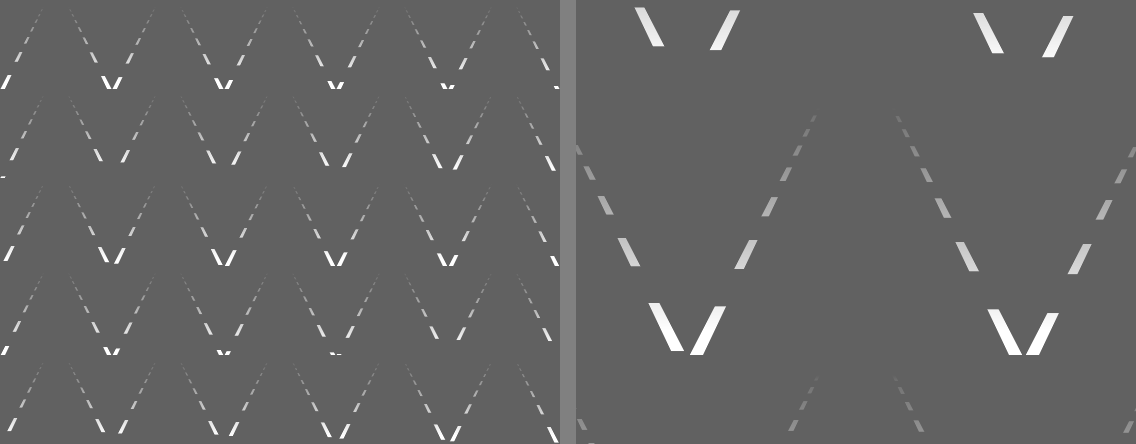
Left: the whole. Right: its middle third, enlarged.
Give the GLSL for this pattern, as a Shadertoy shader.

```glsl
// A five by five sheet of frames, each a grey road with two dashed lane lines.
// The lines run to a vanishing point above the frame; dashes are even steps of
// inverse depth, advancing from frame to frame and fading with distance.

// Antialiased coverage of a signed distance that is positive inside.
float coverage(float inside, float pixel) {
    return clamp(inside / pixel + 0.5, 0.0, 1.0);
}

// Lane lines in one frame: p.x from the centre, p.y from 0 at top to 1 at bottom.
float laneDashes(vec2 p, float frame, float pixel) {
    // Mirrored lines that widen towards the viewer
    float nearness = p.y + 0.21;
    float halfWidth = 0.0205 * nearness;
    float line = coverage(halfWidth - abs(abs(p.x) - 0.4955 * nearness), pixel);

    // Half-filled dash periods; the right line runs slightly ahead
    float depth = p.y + 0.328;
    float advance = (frame + 0.45 * step(0.0, p.x)) / 13.0;
    float phase = fract(4.1 / depth - 0.505 + advance);
    float phaseRate = 4.1 / (depth * depth);
    float dash = coverage((0.25 - abs(phase - 0.75)) / phaseRate, pixel);

    // Fade into the distance
    float fade = clamp(1.1 * p.y, 0.0, 1.0) * smoothstep(0.07, 0.1, p.y);
    return line * dash * fade;
}

void mainImage(out vec4 fragColor, in vec2 fragCoord) {
    // Frames count left to right, then top to bottom
    vec2 uv = fragCoord / iResolution.xy;
    vec2 grid = vec2(uv.x, 1.0 - uv.y) * 5.0;
    vec2 cell = floor(grid);
    float frame = cell.x + 5.0 * cell.y;

    // Local coordinates in units of the frame height
    vec2 p = fract(grid);
    p.x = (p.x - 0.5) * iResolution.x / iResolution.y;
    float pixel = 5.0 / iResolution.y;

    vec3 asphalt = vec3(0.38);
    vec3 paint = vec3(1.0);
    fragColor = vec4(mix(asphalt, paint, laneDashes(p, frame, pixel)), 1.0);
}
```
